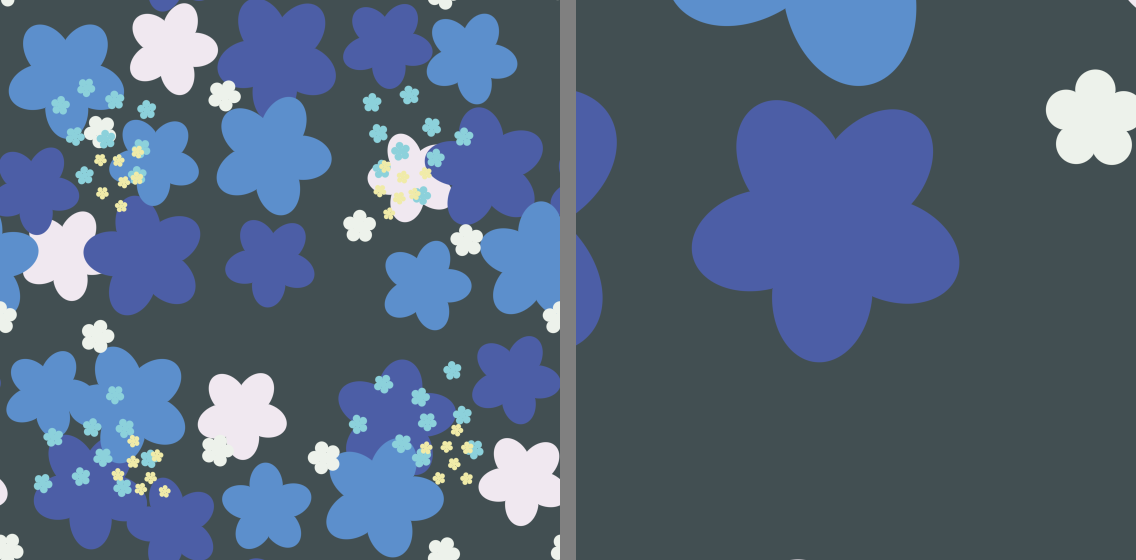
Left, the full canvas; right, a detail of the centre.
Give the GLSL for this pattern, as a Shadertoy shader.

```glsl
// Flat floral print: large five-petal flowers sit on a sheared, jittered 5x5
// lattice that wraps at the canvas edge; small notched blossoms fill the gaps
// and gather in loose spiral clusters. Petals are folded ellipse distances.

const vec3 SLATE  = vec3(0.26, 0.31, 0.32);
const vec3 BLUE   = vec3(0.36, 0.56, 0.80);
const vec3 VIOLET = vec3(0.30, 0.37, 0.65);
const vec3 PINK   = vec3(0.94, 0.91, 0.94);
const vec3 WHITE  = vec3(0.93, 0.95, 0.92);
const vec3 CYAN   = vec3(0.55, 0.82, 0.86);
const vec3 YELLOW = vec3(0.94, 0.92, 0.66);

// Outer radii, as fractions of the canvas
const float BIG_RADIUS    = 0.110;
const float MEDIUM_RADIUS = 0.083;
const float WHITE_RADIUS  = 0.030;
const float CYAN_RADIUS   = 0.0172;
const float YELLOW_RADIUS = 0.0115;

const float JITTER = 0.075;        // random shift of lattice flowers
const float CLUMPING = 0.022;      // sine warp that bunches the lattice
const float CYAN_SPREAD = 0.108;   // cluster radii
const float YELLOW_SPREAD = 0.056;
const float UNEVENNESS = 0.12;     // per-flower stretch

// Petal ellipse on a unit flower: centre distance, half length, half width
const vec3 LONG_PETAL  = vec3(0.5, 0.5, 0.36);
const vec3 ROUND_PETAL = vec3(0.6, 0.4, 0.40);
const float ROUND_CORE = 0.36;

const float TAU = 6.28319;
const float GOLDEN_ANGLE = 2.39996;

vec2 hash2(float n) {
    vec3 h = fract(vec3(n) * vec3(0.1031, 0.1030, 0.0973) + 0.37);
    h += dot(h, h.yzx + 33.33);
    return fract((h.xx + h.yz) * h.zy);
}

// Approximate signed distance to a five-petal flower of radius 1
float flowerDistance(vec2 p, vec3 petal, float core) {
    float sector = TAU / 5.0;
    float angle = mod(atan(p.y, p.x + 1e-6) + 0.5 * sector, sector) - 0.5 * sector;
    vec2 q = length(p) * vec2(cos(angle), sin(angle)) - vec2(petal.x, 0.0);
    float k = length(q / petal.yz);
    float ellipse = k * (k - 1.0) / max(length(q / (petal.yz * petal.yz)), 1e-4);
    return min(ellipse, length(p) - core);
}

// Paints one flower over the colour, wrapping across the canvas edges
void paintFlower(inout vec3 color, vec2 uv, vec2 centre, float radius,
                 vec3 tint, bool notched, float seed, float pixel) {
    vec2 d = uv - centre;
    d -= round(d);
    if (dot(d, d) > 1.5 * radius * radius) return;
    vec2 h = hash2(seed + 51.0);
    float c = cos(TAU * h.x), s = sin(TAU * h.x);
    d = mat2(c, s, -s, c) * d / radius;
    d.x *= 1.0 + UNEVENNESS * (h.y - 0.5);
    float dist = notched ? flowerDistance(d, ROUND_PETAL, ROUND_CORE)
                         : flowerDistance(d, LONG_PETAL, 0.2);
    color = mix(color, tint, smoothstep(0.7, -0.7, dist * radius / pixel));
}

// Lattice site: each kind owns one cell in every row and column
vec2 latticeSite(int n, int kind, float offset) {
    vec2 cell = vec2(n, (2 * n + kind) % 5);
    vec2 site = (cell + offset) / 5.0;
    return site + CLUMPING * sin(2.0 * TAU * site.yx + vec2(0.6, 2.1))
                + CLUMPING * sin(TAU * (site + site.yx * vec2(1.0, -1.0)));
}

void paintKind(inout vec3 color, vec2 uv, int kind, float radius, vec3 tint, float pixel) {
    for (int n = 0; n < 5; n++) {
        float seed = float(kind * 5 + n) + 3.0;
        vec2 centre = latticeSite(n, kind, 0.5) + JITTER * (hash2(seed) - 0.5);
        paintFlower(color, uv, centre, radius, tint, false, seed, pixel);
    }
}

// Golden-angle spiral of small blossoms
void paintCluster(inout vec3 color, vec2 uv, vec2 middle, int count, float spread,
                  float radius, vec3 tint, float seed, float pixel) {
    for (int i = 0; i < count; i++) {
        float id = seed + float(i);
        float angle = GOLDEN_ANGLE * float(i) + seed;
        float reach = spread * sqrt((float(i) + 0.5) / float(count));
        vec2 centre = middle + reach * vec2(cos(angle), sin(angle))
                    + 0.25 * spread * (hash2(id) - 0.5);
        paintFlower(color, uv, centre, radius, tint, true, id, pixel);
    }
}

void mainImage(out vec4 fragColor, in vec2 fragCoord) {
    float pixel = 1.0 / min(iResolution.x, iResolution.y);
    vec2 uv = fragCoord * pixel;
    vec3 color = SLATE;

    // Large flowers, back to front
    paintKind(color, uv, 2, MEDIUM_RADIUS, PINK, pixel);
    paintKind(color, uv, 0, BIG_RADIUS, VIOLET, pixel);
    paintKind(color, uv, 3, MEDIUM_RADIUS, VIOLET, pixel);
    paintKind(color, uv, 1, MEDIUM_RADIUS, BLUE, pixel);
    paintKind(color, uv, 4, BIG_RADIUS, BLUE, pixel);

    // White blossoms at lattice corners
    for (int n = 0; n < 10; n++)
        paintFlower(color, uv, latticeSite(n % 5, n / 5 * 2, 0.0), WHITE_RADIUS,
                    WHITE, true, float(n) + 70.0, pixel);

    // Four clusters of cyan and yellow blossoms
    for (int i = 0; i < 4; i++) {
        float seed = 100.0 + 31.0 * float(i);
        vec2 middle = vec2(0.21) + 0.55 * vec2(i % 2, i / 2) + 0.1 * (hash2(seed) - 0.5);
        vec2 aside = 0.09 * vec2(cos(seed), sin(seed));
        paintCluster(color, uv, middle, 9, CYAN_SPREAD, CYAN_RADIUS, CYAN, seed, pixel);
        paintCluster(color, uv, middle + aside, 7, YELLOW_SPREAD, YELLOW_RADIUS,
                     YELLOW, seed + 13.0, pixel);
    }
    fragColor = vec4(color, 1.0);
}
```
